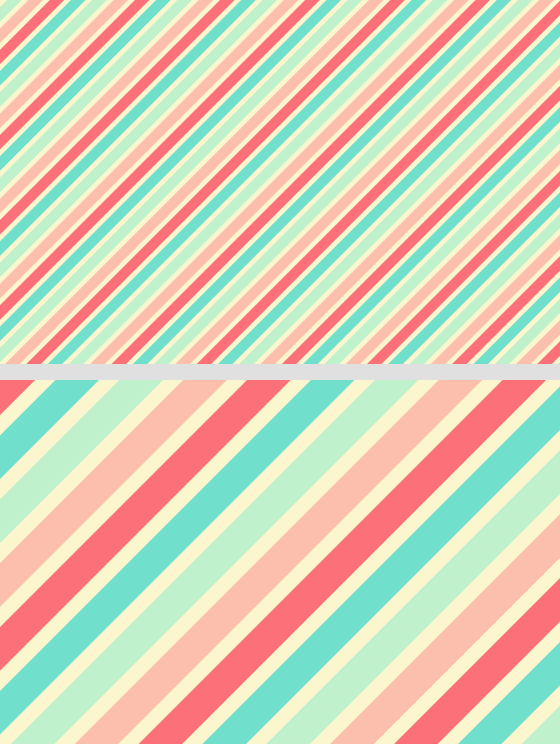
Top, the full canvas; bottom, a detail of the centre.
Give the GLSL for this pattern, as a Shadertoy shader.

```glsl
// Candy stripes at 45 degrees: red, teal, mint and pink bands on cream.
// A diagonal coordinate is cut into equal slots; each slot holds one
// centred, antialiased band whose colour cycles through the four hues.

const float REPEAT      = 0.23394;  // four-band cycle along x, in canvas heights
const float RED_CENTRE  = 0.1566;   // first red band centre, from the top-left corner
const float BAND_FILL   = 0.682;    // coloured share of each slot
const float BAND_COUNT  = 4.0;

const vec3 CREAM = vec3(0.985, 0.965, 0.805);
const vec3 RED   = vec3(0.990, 0.440, 0.480);
const vec3 TEAL  = vec3(0.440, 0.880, 0.800);
const vec3 MINT  = vec3(0.750, 0.945, 0.800);
const vec3 PINK  = vec3(0.990, 0.745, 0.680);

vec3 bandColour(float index) {
    if (index < 0.5) return RED;
    if (index < 1.5) return TEAL;
    if (index < 2.5) return MINT;
    return PINK;
}

void mainImage(out vec4 fragColor, in vec2 fragCoord) {
    vec2 uv = fragCoord / iResolution.y;

    // Diagonal coordinate measured in slots, with a red band centred on slot 0
    float slotWidth = REPEAT / BAND_COUNT;
    float diagonal = uv.x + 1.0 - uv.y;
    float slots = (diagonal - RED_CENTRE) / slotWidth + 0.5;

    // Which band, and how far from its centre
    float index = mod(floor(slots), BAND_COUNT);
    float centreDistance = abs(fract(slots) - 0.5);

    // Edge softened over about one pixel across the stripe
    float pixel = sqrt(2.0) / (iResolution.y * slotWidth);
    float coverage = clamp(0.5 + (0.5 * BAND_FILL - centreDistance) / pixel, 0.0, 1.0);

    fragColor = vec4(mix(CREAM, bandColour(index), coverage), 1.0);
}
```
